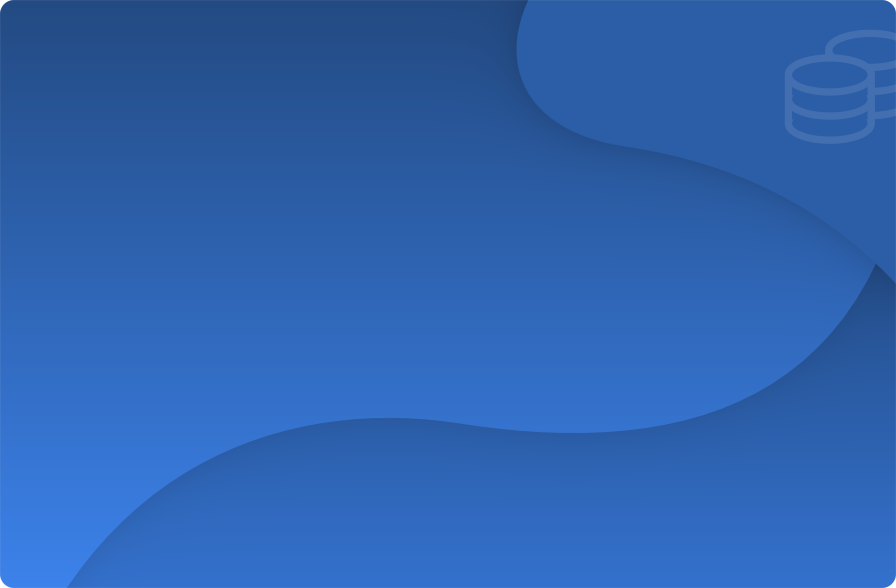
Write a Shadertoy shader that draws this background.

```glsl
#define CANVAS vec2(1.53, 1.0)
#define CURVE_STEPS 24
#define CORNER_RADIUS 0.024
#define COIN_RADII vec2(0.0707, 0.0289)
#define COIN_TIER 0.041
#define COIN_STROKE 0.0062
#define COIN_OPACITY 0.11
#define BLOB_SHADOW 0.10
#define WAVE_SHADOW 0.06
#define SHADOW_SPREAD 0.03

const vec3 PANEL_TOP = vec3(0.137, 0.290, 0.510);
const vec3 PANEL_BOTTOM = vec3(0.235, 0.510, 0.920);
const vec3 WAVE_TOP = vec3(0.143, 0.307, 0.545);
const vec3 WAVE_BOTTOM = vec3(0.204, 0.445, 0.805);
const vec3 BLOB_COLOR = vec3(0.170, 0.367, 0.653);

vec2 cubic(vec2 a, vec2 b, vec2 c, vec2 d, float t) {
    vec2 ab = mix(a, b, t), bc = mix(b, c, t), cd = mix(c, d, t);
    return mix(mix(ab, bc, t), mix(bc, cd, t), t);
}

// x: nearest distance, y: sign flipped by each crossing left of p
vec2 traceCubic(vec2 p, vec2 a, vec2 b, vec2 c, vec2 d) {
    vec2 result = vec2(1e3, 1.0);
    vec2 start = a;
    for (int i = 1; i <= CURVE_STEPS; i++) {
        vec2 end = cubic(a, b, c, d, float(i) / float(CURVE_STEPS));
        vec2 edge = end - start, rel = p - start;
        float along = clamp(dot(rel, edge) / dot(edge, edge), 0.0, 1.0);
        result.x = min(result.x, length(rel - edge * along));
        if ((start.y > p.y) != (end.y > p.y)) {
            float crossing = start.x + edge.x * rel.y / edge.y;
            if (crossing < p.x) result.y = -result.y;
        }
        start = end;
    }
    return result;
}

// Negative inside the region to the right of two joined curves
float joinTraces(vec2 first, vec2 second) {
    return min(first.x, second.x) * first.y * second.y;
}

float waveDistance(vec2 p) {
    vec2 joint = vec2(0.777, 0.281);
    return joinTraces(
        traceCubic(p, vec2(0.114, 0.0), vec2(0.289, 0.259), vec2(0.558, 0.313), joint),
        traceCubic(p, joint, vec2(1.076, 0.233), vec2(1.365, 0.271), vec2(1.498, 0.556)));
}

float blobDistance(vec2 p) {
    vec2 joint = vec2(1.066, 0.751);
    return joinTraces(
        traceCubic(p, vec2(0.902, 1.0), vec2(0.847, 0.880), vec2(0.906, 0.775), joint),
        traceCubic(p, joint, vec2(1.215, 0.729), vec2(1.394, 0.671), vec2(1.544, 0.502)));
}

float ellipseDistance(vec2 p, vec2 r) {
    float k = length(p / r);
    return k * (k - 1.0) / max(length(p / (r * r)), 1e-4);
}

float boxDistance(vec2 p, vec2 halfSize) {
    vec2 q = abs(p) - halfSize;
    return length(max(q, 0.0)) + min(max(q.x, q.y), 0.0);
}

// Outline of a stack: top ellipse, lower arcs and straight sides
float stackOutline(vec2 p) {
    float d = abs(ellipseDistance(p, COIN_RADII));
    for (int i = 1; i <= 2; i++) {
        vec2 q = p + vec2(0.0, COIN_TIER * float(i));
        float arc = abs(ellipseDistance(q, COIN_RADII));
        d = min(d, max(arc, q.y));
    }
    vec2 side = vec2(abs(p.x) - COIN_RADII.x, p.y + COIN_TIER);
    return min(d, boxDistance(side, vec2(0.0, COIN_TIER))) - COIN_STROKE;
}

float stackBody(vec2 p) {
    vec2 middle = p + vec2(0.0, COIN_TIER);
    float ends = min(ellipseDistance(p, COIN_RADII),
                     ellipseDistance(middle + vec2(0.0, COIN_TIER), COIN_RADII));
    return min(ends, boxDistance(middle, vec2(COIN_RADII.x, COIN_TIER)));
}

float coverage(float d, float pixel) {
    return 1.0 - smoothstep(-0.7 * pixel, 0.7 * pixel, d);
}

void mainImage(out vec4 fragColor, in vec2 fragCoord) {
    vec2 p = fragCoord / iResolution.xy * CANVAS;
    float pixel = 1.0 / iResolution.y;

    // Main panel and the wave beneath it
    vec3 color = mix(PANEL_BOTTOM, PANEL_TOP, p.y);
    float wave = waveDistance(p);
    vec3 waveColor = mix(WAVE_BOTTOM, WAVE_TOP, min(p.y / 0.55, 1.0));
    waveColor *= 1.0 - WAVE_SHADOW * exp(-abs(wave) / SHADOW_SPREAD);
    color = mix(color, waveColor, coverage(wave, pixel));

    // Raised blob with a soft shadow
    float blob = blobDistance(p);
    color *= 1.0 - BLOB_SHADOW * exp(-max(blob, 0.0) / SHADOW_SPREAD);
    color = mix(color, BLOB_COLOR, coverage(blob, pixel));

    // Two coin stacks, the rear one hidden behind the front
    vec2 front = p - vec2(1.417, 0.8725);
    vec2 rear = p - vec2(1.486, 0.9143);
    float rearInk = coverage(stackOutline(rear), pixel) * (1.0 - coverage(stackBody(front), pixel));
    float ink = max(coverage(stackOutline(front), pixel), rearInk);
    color = mix(color, vec3(1.0), COIN_OPACITY * ink);

    // Rounded canvas corners
    float frame = boxDistance(p - 0.5 * CANVAS, 0.5 * CANVAS - CORNER_RADIUS) - CORNER_RADIUS;
    fragColor = vec4(mix(vec3(1.0), color, coverage(frame, pixel)), 1.0);
}
```
